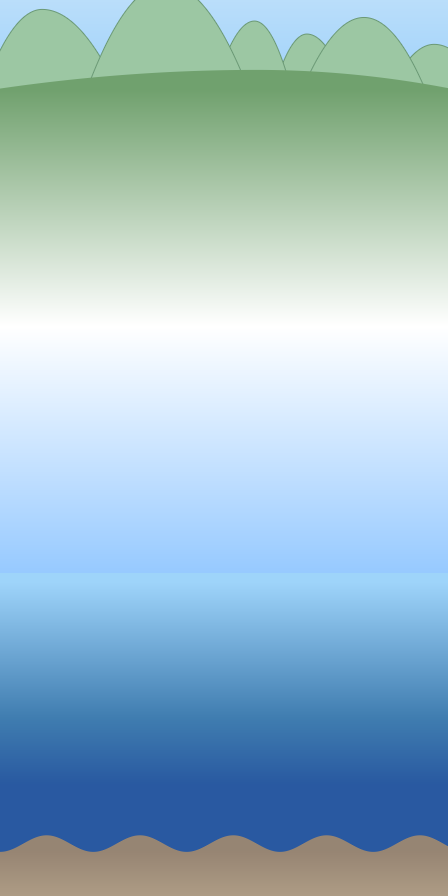
Reproduce this background procedurally as a WebGL 1 fragment shader.

```glsl
precision highp float;
// Layered landscape: sky, rounded hills, a fading meadow, mist, deep water and wavy sand.

uniform vec2 u_resolution;

#define MEADOW_CREST vec2(0.573, 0.156)
#define MIST_Y 0.729
#define WATER_Y 1.279
#define SAND_Y 1.883
#define SAND_WAVE 0.0185
#define SAND_PERIOD 0.2083
#define OUTLINE_WIDTH 0.0022

const vec3 SKY_HIGH = vec3(0.73, 0.87, 0.98);
const vec3 SKY_LOW = vec3(0.64, 0.83, 0.98);
const vec3 HILL = vec3(0.61, 0.78, 0.64);
const vec3 HILL_EDGE = vec3(0.42, 0.60, 0.46);
const vec3 MEADOW = vec3(0.44, 0.63, 0.43);
const vec3 MIST_BLUE = vec3(0.59, 0.79, 1.0);
const vec3 WATER_TOP = vec3(0.62, 0.83, 0.98);
const vec3 WATER_MID = vec3(0.25, 0.49, 0.69);
const vec3 WATER_DEEP = vec3(0.16, 0.35, 0.63);
const vec3 SAND_DARK = vec3(0.59, 0.52, 0.45);
const vec3 SAND_LIGHT = vec3(0.68, 0.61, 0.52);

// Linear ramp from 0 at a to 1 at b
float ramp(float a, float b, float v) {
  return clamp((v - a) / (b - a), 0.0, 1.0);
}

// Antialiased coverage, one pixel wide
float cover(float d) {
  return clamp(d * u_resolution.x + 0.5, 0.0, 1.0);
}

// Signed depth below a parabola with separate left and right curvature
float archDepth(vec2 p, vec2 peak, vec2 bend) {
  float dx = p.x - peak.x;
  float k = dx < 0.0 ? bend.x : bend.y;
  float slope = 2.0 * k * dx;
  return (p.y - peak.y - k * dx * dx) / sqrt(1.0 + slope * slope);
}

// Paint one outlined hill over the colour behind it
vec3 addHill(vec3 color, vec2 p, vec2 peak, vec2 bend) {
  float d = archDepth(p, peak, bend);
  color = mix(color, HILL_EDGE, cover(d + 0.5 * OUTLINE_WIDTH));
  return mix(color, HILL, cover(d - 0.5 * OUTLINE_WIDTH));
}

void main() {
  // x runs 0 to 1 rightward, y runs 0 to 2 downward
  vec2 uv = gl_FragCoord.xy / u_resolution;
  vec2 p = vec2(uv.x, 2.0 * (1.0 - uv.y));

  // Sky
  vec3 color = mix(SKY_HIGH, SKY_LOW, ramp(0.0, 0.16, p.y));

  // Hills, back to front
  color = addHill(color, p, vec2(0.969, 0.099), vec2(10.6, 8.0));
  color = addHill(color, p, vec2(0.685, 0.076), vec2(22.5, 15.4));
  color = addHill(color, p, vec2(0.568, 0.047), vec2(19.0, 22.7));
  color = addHill(color, p, vec2(0.094, 0.021), vec2(10.4, 6.3));
  color = addHill(color, p, vec2(0.370, -0.036), vec2(7.6, 6.9));
  color = addHill(color, p, vec2(0.8125, 0.039), vec2(8.5, 8.6));

  // Meadow fading to white, then into blue mist
  vec3 ground = mix(MEADOW, vec3(1.0), ramp(0.2, MIST_Y, p.y));
  ground = mix(ground, MIST_BLUE, ramp(MIST_Y, WATER_Y, p.y));
  color = mix(color, ground, cover(archDepth(p, MEADOW_CREST, vec2(0.127, 0.223))));

  // Water darkening with depth
  vec3 water = mix(WATER_TOP, WATER_MID, ramp(1.3, 1.602, p.y));
  water = mix(water, WATER_DEEP, ramp(1.602, 1.75, p.y));
  color = mix(color, water, cover(p.y - WATER_Y));

  // Wavy sand bed
  float wave = SAND_Y + SAND_WAVE * cos(6.28319 * p.x / SAND_PERIOD);
  vec3 sand = mix(SAND_DARK, SAND_LIGHT, ramp(1.9, 2.0, p.y));
  color = mix(color, sand, cover(p.y - wave));

  gl_FragColor = vec4(color, 1.0);
}
```
